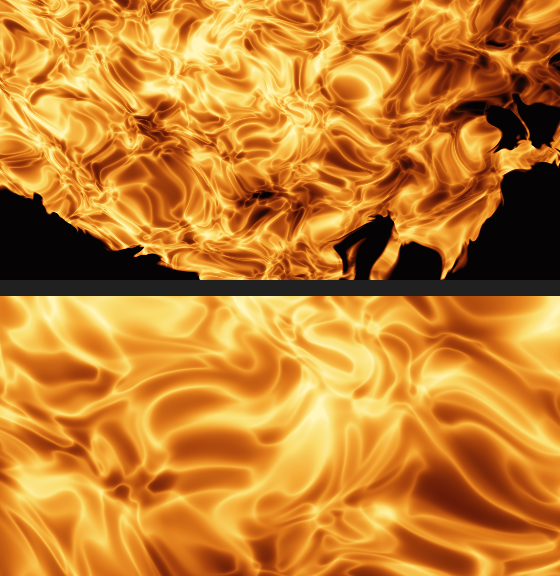
Top: the whole. Bottom: its middle third, enlarged.
A Shadertoy shader for this texture:

```glsl
const float TAU = 6.2831853;

float hash(vec2 cell) {
    vec3 q = fract(vec3(cell.xyx) * vec3(0.1031, 0.1030, 0.0973));
    q += dot(q, q.yzx + 33.33);
    return fract((q.x + q.y) * q.z);
}

float cornerSlope(vec2 cell, vec2 offset) {
    float angle = TAU * hash(cell);
    return dot(vec2(cos(angle), sin(angle)), offset);
}

float gradientNoise(vec2 p) {
    vec2 i = floor(p), f = fract(p);
    vec2 u = f * f * f * (f * (f * 6.0 - 15.0) + 10.0);
    vec2 e = vec2(1.0, 0.0);
    float low = mix(cornerSlope(i, f), cornerSlope(i + e, f - e), u.x);
    float high = mix(cornerSlope(i + e.yx, f - e.yx), cornerSlope(i + 1.0, f - 1.0), u.x);
    return mix(low, high, u.y);
}

vec2 swirl(vec2 p, float frequency, float amount) {
    vec2 q = p * frequency + 40.0;
    return amount * vec2(gradientNoise(q), gradientNoise(q + vec2(17.3, 61.7)));
}

// A folded sheet: a crisp bright crease, fading slowly on one side only
float fold(vec2 p, float frequency, float seed) {
    float n = gradientNoise(p * frequency + seed);
    float falloff = mix(10.0, 4.5, smoothstep(-0.03, 0.03, n));
    return exp(-falloff * (sqrt(n * n + 0.0006) - 0.024));
}

float glow(vec2 p, vec2 center, vec2 radius) {
    vec2 d = (p - center) / radius;
    return exp(-dot(d, d));
}

float pocket(vec2 p, vec2 center, float radius) {
    return length((p - center) * vec2(1.0, 0.85)) - radius;
}

// Approximate distance into the fire, negative in the dark
float fireBody(vec2 p) {
    float leftEdge = max(p.y - 0.33 + 0.36 * p.x, p.x - 0.62);
    float rightFloor = 0.05 + 0.9 * max(p.x - 1.55, 0.0);
    float rightEdge = max((p.y - rightFloor) * 0.85, 1.22 - p.x);
    float d = min(leftEdge, rightEdge);
    d = min(d, pocket(p, vec2(1.33, 0.13), 0.07));
    d = min(d, pocket(p, vec2(1.78, 0.50), 0.06));
    return min(d, pocket(p, vec2(1.93, 0.55), 0.06));
}

// Broad hot and cool regions
float regionHeat(vec2 p) {
    float heat = 0.09;
    heat += 0.15 * glow(p, vec2(0.85, 0.78), vec2(0.45, 0.28));
    heat += 0.13 * glow(p, vec2(0.00, 0.50), vec2(0.25, 0.15));
    heat += 0.13 * glow(p, vec2(0.55, 0.22), vec2(0.28, 0.16));
    heat += 0.08 * glow(p, vec2(1.25, 0.50), vec2(0.30, 0.25));
    heat -= 0.06 * glow(p, vec2(0.35, 0.58), vec2(0.25, 0.12));
    heat -= 0.34 * glow(p, vec2(0.97, 0.25), vec2(0.20, 0.12));
    heat -= 0.14 * glow(p, vec2(1.85, 0.75), vec2(0.35, 0.35));
    return heat + 0.20 * gradientNoise(p * 3.5 + 9.0) + 0.18 * gradientNoise(p * 8.0 + 5.0);
}

// Overlapping folds from broad to fine, calmer towards the right
float flameFolds(vec2 p, float calm) {
    vec2 flow = vec2(p.x * 0.85, p.y - 0.2 * (p.x - 1.1) * (p.x - 1.1));
    flow += swirl(flow, 4.5, 0.12);
    flow += swirl(flow, 11.0, 0.055);
    float sum = 0.0, frequency = 4.8, weight = 0.33;
    for (int i = 0; i < 4; i++) {
        float layer = float(i);
        float fade = mix(1.0, 1.25 - 0.25 * layer, calm);
        vec2 curled = flow + swirl(flow + layer, frequency * 1.6, 0.22 / frequency);
        sum += weight * fade * fold(curled, frequency, 3.1 + 18.7 * layer);
        frequency *= 1.7;
        weight *= 0.98;
    }
    return sum;
}

vec3 fireColor(float heat) {
    const vec3 ramp[7] = vec3[7](
        vec3(0.02, 0.01, 0.01), vec3(0.41, 0.11, 0.03), vec3(0.67, 0.27, 0.05),
        vec3(0.87, 0.47, 0.10), vec3(0.96, 0.67, 0.21), vec3(0.98, 0.86, 0.42),
        vec3(1.00, 0.96, 0.72));
    const float level[7] = float[7](0.04, 0.22, 0.40, 0.55, 0.71, 0.89, 1.15);
    vec3 color = ramp[0];
    for (int i = 1; i < 7; i++) {
        color = mix(color, ramp[i], clamp((heat - level[i - 1]) / (level[i] - level[i - 1]), 0.0, 1.0));
    }
    return color;
}

void mainImage(out vec4 fragColor, in vec2 fragCoord) {
    vec2 p = fragCoord / iResolution.y;
    float calm = smoothstep(0.8, 1.6, p.x);

    // Ragged outline with a thin glowing rim
    vec2 ragged = p + swirl(p, 5.0, 0.15);
    ragged += swirl(ragged, 12.0, 0.085);
    ragged += swirl(ragged, 27.0, 0.035);
    float depth = fireBody(ragged);
    float flame = smoothstep(-0.004, 0.022, depth);
    float rim = 0.20 * flame * exp(-45.0 * abs(depth - 0.014));

    // Thin, cooler sheets along the right edge
    float thinning = 0.14 * calm * exp(-7.0 * max(depth, 0.0));
    float heat = regionHeat(p) + 0.88 * flameFolds(p, calm) - thinning;
    fragColor = vec4(fireColor(heat * flame + rim), 1.0);
}
```
